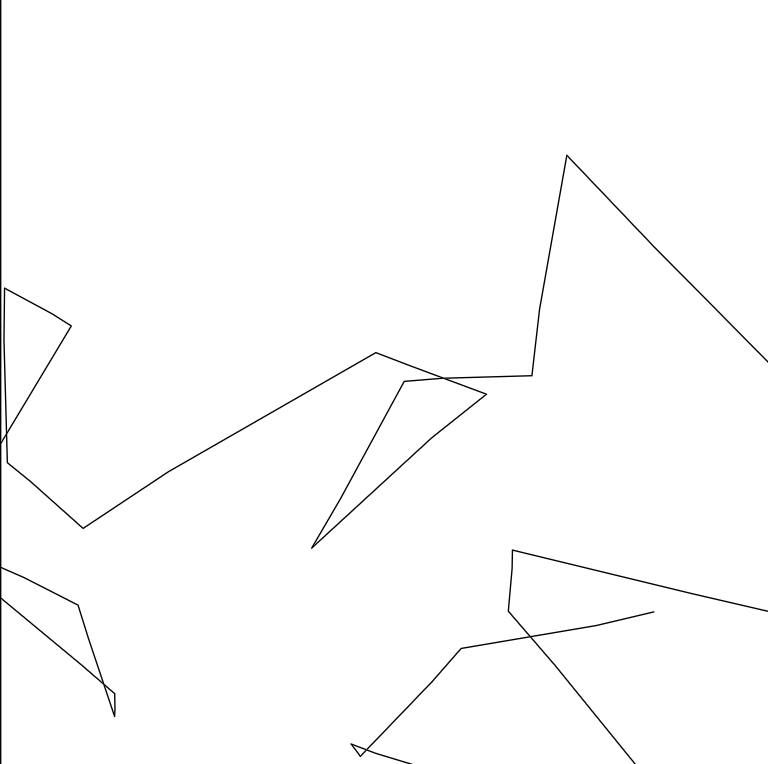
Give the GLSL for this background, as a Shadertoy shader.

```glsl
// Thin black zigzag strands wandering across a white sheet with a dark left rim.

// Distance from p to the segment a-b
float segmentDistance(vec2 p, vec2 a, vec2 b) {
    vec2 ap = p - a, ab = b - a;
    return length(ap - ab * clamp(dot(ap, ab) / max(dot(ab, ab), 1e-6), 0.0, 1.0));
}

// Long strand: drifts right on layered sines, with folds near steps 2 and 7
vec2 wanderer(float i) {
    float fold = i - 7.2, loopBump = exp(-(i - 2.0) * (i - 2.0));
    float x = 0.09 * i - 0.1 + 0.16 * cos(1.2566 * (i - 0.7))
            - 0.016 * i * cos(2.0944 * (i - 1.0));
    float y = 0.47 + (0.09 + 0.024 * i) * cos(1.46 * (i - 1.5))
            + 0.74 * fold * exp(-fold * fold) - 0.16 * smoothstep(10.0, 11.0, i);
    return vec2(x, y) + vec2(-0.08, 0.05) * loopBump;
}

// Narrow loop that enters and leaves at the left rim
vec2 hairpin(float i) {
    float x = 0.15 * sqrt(abs(sin(0.7854 * i))) + 0.008 * i * (4.0 - i) * (i - 2.0);
    return vec2(x, 0.17 + 0.1 * cos(1.5708 * i - 0.5) - 0.01 * i);
}

// Loose end that falls to a tiny hook at the bottom
vec2 hook(float i) {
    float x = 0.45 + 0.06 * (i - 2.6) * (i - 2.6);
    return vec2(x, 0.18 - 0.17 * smoothstep(0.8, 2.0, i) + 0.02 * sin(2.2 * (i - 2.0)));
}

// Wedge opening towards the lower right
vec2 wedge(float i) {
    float k = (i - 1.6) * (i - 1.6);
    return vec2(0.664 + 0.052 * k * k, 0.28 - 0.08 * (i - 1.0) * (i - 1.0));
}

vec2 strandVertex(int strand, float i) {
    if (strand == 0) return wanderer(i);
    if (strand == 1) return hairpin(i);
    if (strand == 2) return hook(i);
    return wedge(i);
}

void mainImage(out vec4 fragColor, in vec2 fragCoord) {
    vec2 p = fragCoord / iResolution.y;
    float pixel = 1.0 / iResolution.y;
    float nearest = 1.0;

    // Join the vertices of every strand, each link slightly bent
    for (int strand = 0; strand < 4; strand++) {
        int links = strand == 0 ? 11 : (strand == 3 ? 3 : 4);
        vec2 a = strandVertex(strand, 0.0);
        for (int i = 0; i < links; i++) {
            vec2 b = strandVertex(strand, float(i + 1));
            vec2 along = b - a;
            vec2 bend = a + 0.3 * along
                      + 0.015 * sin(5.0 * float(i) + float(strand)) * vec2(-along.y, along.x);
            nearest = min(nearest, segmentDistance(p, a, bend));
            nearest = min(nearest, segmentDistance(p, bend, b));
            a = b;
        }
    }

    // Ink coverage of strands and left rim
    float ink = clamp((0.0009 - nearest) / pixel + 0.5, 0.0, 1.0);
    float rim = clamp((0.0018 - p.x) / pixel + 0.5, 0.0, 1.0);
    fragColor = vec4(vec3(1.0 - max(ink, rim)), 1.0);
}
```
